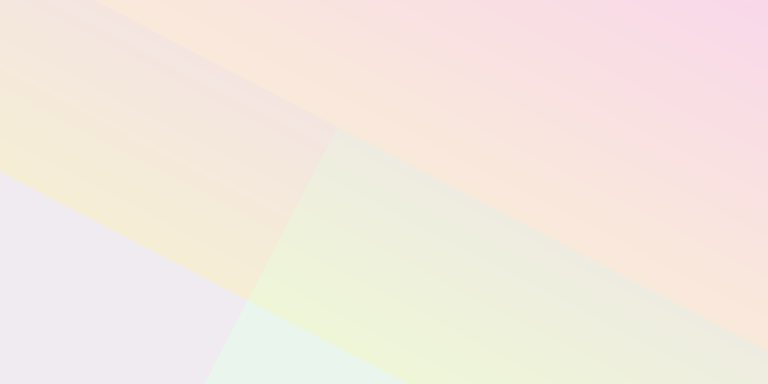
Write a Shadertoy shader that draws this background.

```glsl
// Pale pastel planes: a pink sheet above a slanted band, with flat ground below.
// Signed distances to three tilted lines choose the planes, and the distance
// across the slant drives a linear gradient within each one.

// Geometry, in units of the canvas height
const float TILT = 0.480;                 // downward slope of the band, radians
const vec2  CORNER = vec2(0.880, 0.669);  // where the divider meets the sheet
const float BAND_WIDTH = 0.509;
const float SHEET_DEPTH = 0.811;          // from sheet edge to full pink

// Colours
const vec3 SHEET_PEACH = vec3(0.975, 0.914, 0.855);
const vec3 SHEET_PINK  = vec3(0.976, 0.847, 0.918);
const vec3 WARM_ROSE   = vec3(0.957, 0.898, 0.882);
const vec3 WARM_YELLOW = vec3(0.961, 0.933, 0.835);
const vec3 COOL_GREY   = vec3(0.933, 0.925, 0.880);
const vec3 COOL_LIME   = vec3(0.935, 0.965, 0.843);
const vec3 GROUND_LILAC = vec3(0.942, 0.922, 0.940);
const vec3 GROUND_MINT  = vec3(0.916, 0.961, 0.933);

// Coverage of the positive side of a line, softened over about one pixel
float side(float signedDist) {
    return clamp(signedDist * iResolution.y + 0.5, 0.0, 1.0);
}

void mainImage(out vec4 fragColor, in vec2 fragCoord) {
    vec2 p = fragCoord / iResolution.y - CORNER;

    // Tilted axes: along the band, and upward across it
    float along  = dot(p, vec2(cos(TILT), -sin(TILT)));
    float across = dot(p, vec2(sin(TILT),  cos(TILT)));
    float cool = side(along);

    // Ground, split by the divider
    vec3 color = mix(GROUND_LILAC, GROUND_MINT, cool);

    // Band, warm on the left of the divider and cool on the right
    float rise = clamp(across / BAND_WIDTH + 1.0, 0.0, 1.0);
    vec3 band = mix(mix(WARM_YELLOW, WARM_ROSE, rise),
                    mix(COOL_LIME, COOL_GREY, rise), cool);
    color = mix(color, band, side(across + BAND_WIDTH));

    // Upper sheet, peach at its edge and pink in the far corner
    float blush = clamp(across / SHEET_DEPTH, 0.0, 1.0);
    color = mix(color, mix(SHEET_PEACH, SHEET_PINK, blush), side(across));

    fragColor = vec4(color, 1.0);
}
```
